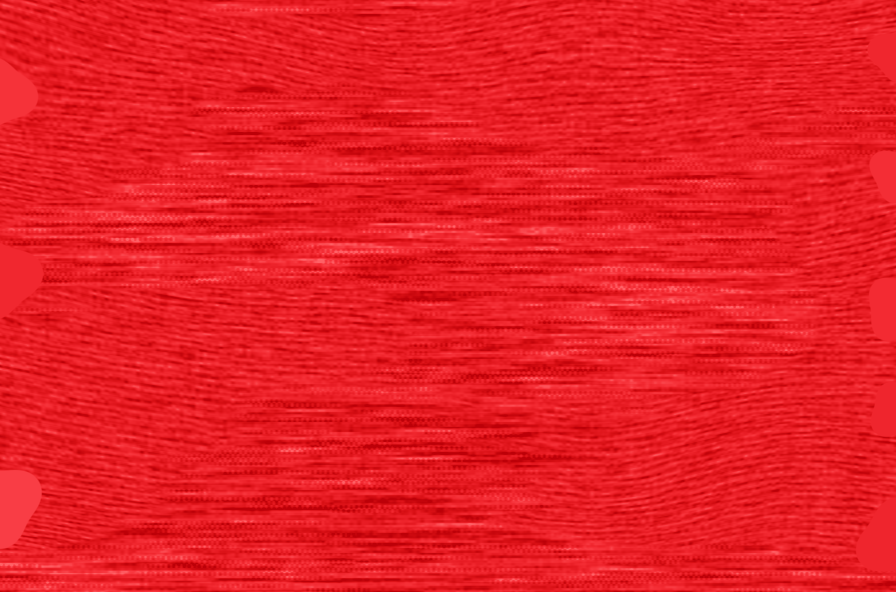
Give the GLSL for this texture, as a Shadertoy shader.

```glsl
// Red brushed surface: thin horizontal streaks of uneven length and fine stipple,
// with patches of curved combed ridges and flat rounded lobes on the side edges.
// Layered noise is summed to a tone, which a five-step red ramp then colours.

const vec3 DEEP   = vec3(0.74, 0.00, 0.03);
const vec3 DARK   = vec3(0.85, 0.06, 0.08);
const vec3 RED    = vec3(0.91, 0.11, 0.14);
const vec3 BRIGHT = vec3(0.95, 0.16, 0.19);
const vec3 LIGHT  = vec3(0.97, 0.21, 0.24);
const vec3 PALE   = vec3(1.00, 0.38, 0.40);

// Frequencies per canvas height: x along the streak, y across it
const vec2 LONG_STREAK  = vec2(5.0, 150.0);
const vec2 SHORT_STREAK = vec2(19.0, 235.0);
const vec2 GRAIN        = vec2(150.0, 235.0);
const vec2 BAND         = vec2(1.3, 15.0);
const vec2 PATCH        = vec2(1.9, 6.5);

const float STIPPLE_FREQ = 115.0;
const float RIDGE_FREQ   = 78.0;
const float LOBE_RADIUS  = 0.058;
const int   LEFT_LOBES   = 3;
const int   RIGHT_LOBES  = 5;
const float TAU = 6.2831853;

float hash(vec2 p) {
    vec3 q = fract(p.xyx * vec3(0.1031, 0.1030, 0.0973));
    q += dot(q, q.yzx + 33.33);
    return fract((q.x + q.y) * q.z);
}

// Value noise from -1 to 1
float noise(vec2 p) {
    vec2 i = floor(p), f = fract(p);
    f = f * f * (3.0 - 2.0 * f);
    float low  = mix(hash(i), hash(i + vec2(1, 0)), f.x);
    float high = mix(hash(i + vec2(0, 1)), hash(i + vec2(1, 1)), f.x);
    return 2.0 * mix(low, high, f.y) - 1.0;
}

// One row of dashes with its own random shift and fairly crisp ends
float dashRow(float x, float row) {
    x += 50.0 * hash(vec2(row, 7.0));
    float cell = floor(x);
    float t = smoothstep(0.2, 0.8, fract(x));
    return 2.0 * mix(hash(vec2(cell, row)), hash(vec2(cell + 1.0, row)), t) - 1.0;
}

float streaks(vec2 p) {
    float row = floor(p.y);
    float t = smoothstep(0.2, 0.8, fract(p.y));
    return mix(dashRow(p.x, row), dashRow(p.x, row + 1.0), t);
}

// Tone is in standard deviations around the middle red
vec3 redRamp(float tone) {
    vec3 c = mix(DEEP, DARK, clamp((tone + 2.5) / 1.25, 0.0, 1.0));
    c = mix(c, RED, clamp((tone + 1.25) / 1.05, 0.0, 1.0));
    c = mix(c, BRIGHT, clamp(tone + 0.2, 0.0, 1.0));
    c = mix(c, LIGHT, clamp((tone - 0.8) / 0.84, 0.0, 1.0));
    return mix(c, PALE, clamp((tone - 1.64) / 1.3, 0.0, 1.0));
}

float brushedTone(vec2 p) {
    float tone = 1.5 * streaks(p * LONG_STREAK);
    tone += 1.35 * streaks(p * SHORT_STREAK + 300.0);
    tone += 0.75 * noise(p * GRAIN);
    tone += 0.5 * noise(p * BAND + 40.0);

    // Dotted lines, offset by half a period on alternate rows
    float row = floor(p.y * LONG_STREAK.y);
    float dotted = smoothstep(0.1, 0.5, dashRow(p.x * 7.0, row + 500.0));
    return tone + 0.6 * dotted * sin(TAU * (p.x * STIPPLE_FREQ + 0.5 * row));
}

// Ridges slope down on the left and turn upwards to the right
float ridgeTone(vec2 p) {
    float bend = 0.2 * p.x - 0.1 * p.x * p.x + 0.035 * noise(p * vec2(3.0, 5.0));
    vec2 q = vec2(p.x, p.y + bend);
    float wobble = 0.3 * noise(q * vec2(22.0, 60.0));
    float tone = 0.85 * sin(TAU * (q.y * RIDGE_FREQ + wobble));
    tone += 0.9 * streaks(q * SHORT_STREAK * vec2(1.6, 1.0));
    return tone + 1.0 * noise(q * GRAIN) - 0.15;
}

void mainImage(out vec4 fragColor, in vec2 fragCoord) {
    vec2 p = fragCoord / iResolution.y;
    float aspect = iResolution.x / iResolution.y;
    float pixel = 1.0 / iResolution.y;

    // Combed patches gather towards the sides
    float side = abs(2.0 * p.x / aspect - 1.0);
    float field = noise(p * PATCH + 11.0) + 0.15 * noise(p * vec2(14.0, 40.0));
    float combed = smoothstep(0.25, 0.4, field + 0.5 * side * side - 0.1);
    vec3 color = redRamp(mix(brushedTone(p), ridgeTone(p), combed));

    // Flat lobes centred on the left and right edges
    for (int i = 0; i < LEFT_LOBES + RIGHT_LOBES; i++) {
        bool left = i < LEFT_LOBES;
        float id = float(i);
        float slot = left ? id / float(LEFT_LOBES) : (id - float(LEFT_LOBES)) / float(RIGHT_LOBES);
        float spacing = 1.0 / float(left ? LEFT_LOBES : RIGHT_LOBES);
        float y = slot + spacing * mix(0.35, 0.65, hash(vec2(id, 3.0)));
        float radius = LOBE_RADIUS * mix(0.7, 1.2, hash(vec2(id, 9.0)));
        vec2 d = p - vec2(left ? 0.0 : aspect, y);
        float dist = length(d) - radius * (1.0 + 0.15 * sin(3.0 * atan(d.y, abs(d.x)) + id));
        vec3 flatRed = redRamp(mix(0.5, 2.0, hash(vec2(id, 21.0))));
        color = mix(color, flatRed, 1.0 - smoothstep(-pixel, pixel, dist));
    }
    fragColor = vec4(color, 1.0);
}
```
